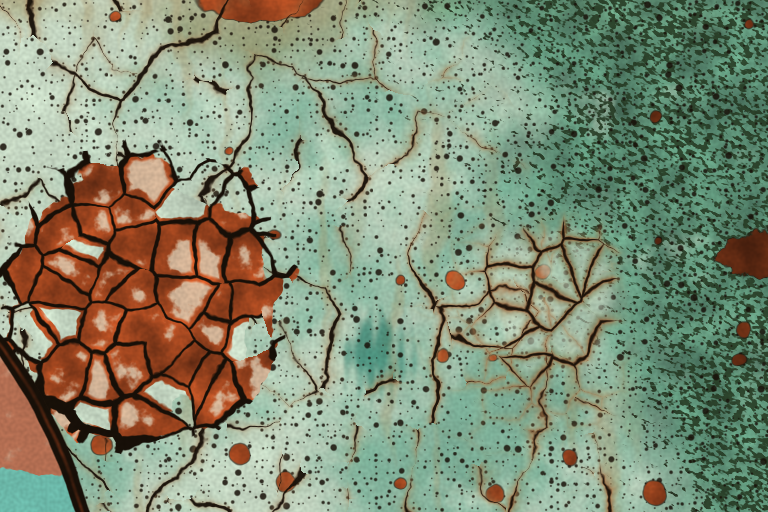
This texture is drawn by a WebGL 2 fragment shader. Its source:

```glsl
#version 300 es
precision highp float;
uniform vec2 u_resolution;
out vec4 fragColor;

#define CRACK_SCALE 4.6
#define CRACK_WIDTH 0.0032
#define CHIP_SCALE 13.0
#define GRAIN_SCALE 95.0
#define PALE vec3(0.77, 0.84, 0.76)
#define TEAL vec3(0.48, 0.68, 0.59)
#define GREEN vec3(0.34, 0.54, 0.44)
#define DEEP vec3(0.15, 0.23, 0.14)
#define RUST vec3(0.62, 0.27, 0.12)
#define CREAM vec3(0.83, 0.76, 0.66)
#define STAIN vec3(0.65, 0.54, 0.35)
#define SOOT vec3(0.09, 0.06, 0.03)

vec2 hash2(vec2 p) {
  vec3 q = fract(p.xyx * vec3(0.1031, 0.1030, 0.0973));
  q += dot(q, q.yzx + 33.33);
  return fract((q.xx + q.yz) * q.zy);
}

float slope(vec2 cell, vec2 offset) {
  float angle = 6.2832 * hash2(cell).x;
  return dot(vec2(cos(angle), sin(angle)), offset);
}

// Gradient noise, about -0.7 to 0.7
float noise(vec2 p) {
  vec2 i = floor(p), f = p - i, e = vec2(1, 0);
  vec2 u = f * f * f * (f * (f * 6.0 - 15.0) + 10.0);
  return mix(mix(slope(i, f), slope(i + e, f - e), u.x),
             mix(slope(i + e.yx, f - e.yx), slope(i + 1.0, f - 1.0), u.x), u.y);
}

float fbm(vec2 p) {
  float sum = 0.0, gain = 0.7;
  for (int i = 0; i < 5; i++) {
    sum += gain * noise(p);
    p = mat2(1.6, 1.2, -1.2, 1.6) * p + 5.7;
    gain *= 0.5;
  }
  return sum;
}

// Antialiased coverage of a signed distance, positive inside
float ink(float d) {
  float soft = 1.0 / u_resolution.y;
  return smoothstep(-soft, soft, d);
}

float blob(vec2 p, vec2 centre, vec2 radii) {
  return (1.0 - length((p - centre) / radii)) * min(radii.x, radii.y);
}

// Cell borders, some left out: x = distance to border, y = cell value
vec2 cracks(vec2 p, float keep) {
  vec2 base = floor(p), f = p - base, home = vec2(0), toHome = vec2(0);
  float best = 9.0, edge = 1.0;
  for (int k = 0; k < 9; k++) {
    vec2 g = vec2(k % 3 - 1, k / 3 - 1);
    vec2 r = g + hash2(base + g) - f;
    if (dot(r, r) < best) { best = dot(r, r); toHome = r; home = g; }
  }
  for (int k = 0; k < 25; k++) {
    vec2 g = home + vec2(k % 5 - 2, k / 5 - 2);
    vec2 r = g + hash2(base + g) - f, across = r - toHome;
    if (dot(across, across) > 1e-4 && hash2(2.0 * base + home + g + 0.5).x < keep)
      edge = min(edge, dot(0.5 * (toHome + r), normalize(across)));
  }
  return vec2(edge, hash2(base + home + 37.0).y);
}

// Signed distance to scattered round spots, positive inside
float spots(vec2 p, float scale, float density) {
  vec2 cell = floor(p * scale), size = hash2(cell + 71.0);
  float radius = mix(0.08, 0.3, size.x * size.x);
  float d = radius - length(fract(p * scale) - 0.3 - 0.4 * hash2(cell));
  return size.y < density ? d / scale : -1.0;
}

void main() {
  vec2 p = gl_FragCoord.xy / u_resolution.y;
  float broad = fbm(p * 3.0), fine = fbm(p * 12.0 + 7.0);
  vec2 warp = vec2(fbm(p * 7.0 + 3.0), fbm(p * 7.0 + 19.0));
  vec2 bent = p + 0.05 * warp;

  // Faded paint with clouds, stains and drips
  float age = p.x - 1.31 + 0.48 * p.y + 0.22 * broad;
  float weathered = smoothstep(-0.16, 0.2, age);
  vec3 col = mix(PALE, TEAL, smoothstep(-0.4, 0.5, broad + 0.4 * fine + 0.5 * (p.x - 0.65)));
  col = mix(col, PALE * 1.08, 0.6 * smoothstep(0.1, 0.5, warp.y));
  col = mix(col, STAIN, 0.55 * smoothstep(0.85, 1.1, p.y + 0.4 * broad));
  float drip = smoothstep(0.2, 0.5, noise(vec2(p.x * 24.0 + warp.x, p.y * 2.5)));
  col = mix(col, STAIN, 0.3 * drip * (1.0 - weathered));
  float wet = blob(p, vec2(0.73, 0.31), vec2(0.08, 0.1)) + 0.06 * noise(p * vec2(50, 12));
  col = mix(col, vec3(0.2, 0.5, 0.43), 0.75 * smoothstep(0.0, 0.06, wet));

  // Weathered green side with slanted grain
  col = mix(col, GREEN * (1.0 + 0.5 * fine), 0.9 * weathered);
  col = mix(col, PALE, 0.65 * weathered * smoothstep(0.15, 0.55, fbm(p * 7.0 + 40.0)));
  vec2 slant = mat2(0.9, 0.42, -0.42, 0.9) * p * GRAIN_SCALE * vec2(0.6, 1.0);
  float grain = noise(slant) + 0.6 * noise(slant * 2.1 + 9.0);
  float cover = smoothstep(0.0, 0.3, grain - 0.5 + 0.52 * weathered + 0.3 * (broad + warp.x) * weathered);
  col = mix(col, mix(SOOT, DEEP, 0.4 + 0.6 * weathered), 0.9 * cover * smoothstep(-0.35, 0.0, age));

  // Small dark specks and rust spots
  float speck = max(spots(p + 0.003 * fine, 44.0, 0.3), spots(p + 0.4, 85.0, 0.35));
  col = mix(col, SOOT, 0.85 * ink(speck));
  float spot = spots(p + 0.02 * warp, 12.0, 0.1);
  spot = max(spot, blob(bent, vec2(0.51, 1.01), vec2(0.12, 0.055)));
  spot = max(spot, blob(bent, vec2(1.48, 0.5), vec2(0.07, 0.06)) + 0.05 * fine - 0.01);
  col = mix(col, SOOT, 0.7 * ink(spot + 0.002));
  col = mix(col, RUST * (1.0 + 0.5 * fine) * (1.0 - 0.4 * weathered), ink(spot));

  // Long broken cracks and hairlines with rusty halos
  float crack = cracks(bent * CRACK_SCALE, 0.5).x / CRACK_SCALE;
  float hair = cracks(bent * 8.5 + 4.0, 0.25).x / 8.5;
  float width = CRACK_WIDTH * (0.75 + 2.5 * fbm(p * 5.0 + 11.0)) - 0.012 * weathered;
  float hairWidth = 0.0015 + 0.006 * noise(p * 6.0 + 30.0) - 0.012 * weathered;

  // Fine network of lifted paint
  vec2 chip = cracks((p + 0.03 * warp) * CHIP_SCALE, 0.9);
  chip.x /= CHIP_SCALE;
  float lifted = blob(p, vec2(1.08, 0.41), vec2(0.14, 0.17)) + 0.06 * warp.x;
  col = mix(col, PALE, 0.6 * smoothstep(0.0, 0.05, lifted) * smoothstep(0.004, 0.02, chip.x));
  float gap = max(max(width - crack, hairWidth - hair), min(0.0028, 0.1 * lifted) - chip.x);
  float halo = exp(min(gap, 0.0) / 0.007) * smoothstep(-0.003, 0.002, max(width, 0.1 * lifted));
  col = mix(col, mix(STAIN, RUST, 0.5 * halo), halo * mix(0.35, 0.85, smoothstep(0.5, 1.0, p.x)));
  col = mix(col, SOOT, 0.95 * ink(gap));

  // Flaked patch: rust, cream primer and islands of paint
  float patchEdge = blob(p, vec2(0.28, 0.42), vec2(0.26, 0.27)) + 0.08 * warp.x;
  float flaked = ink(patchEdge + 0.07 * (chip.y - 0.5));
  vec3 bare = RUST * (1.0 + 0.7 * fine);
  float primer = smoothstep(0.0, 0.18, fine + 0.6 * warp.y + 6.0 * chip.x - 0.15);
  bare = mix(bare, CREAM, 0.85 * primer * smoothstep(0.006, 0.014, chip.x));
  float island = step(chip.y, 0.2) * ink(chip.x - 0.01 - 0.01 * fine);
  bare = mix(bare, PALE * (1.0 + 0.2 * fine), island);
  float rim = 1.0 - smoothstep(0.0, 0.05, abs(patchEdge));
  float gapWidth = 0.0035 + 0.004 * warp.x + 0.02 * rim * max(broad + 0.5 * warp.y, 0.0);
  col = mix(col, bare, flaked);
  col = mix(col, SOOT, ink(gapWidth - chip.x) * ink(patchEdge + 0.03));

  // Curved seam across the lower left corner
  float seam = 0.957 - length(p - vec2(-0.75, -0.25)) + 0.006 * warp.x;
  vec3 panel = mix(vec3(0.7, 0.43, 0.32), CREAM, smoothstep(0.1, 0.5, fine));
  panel = mix(panel, vec3(0.42, 0.72, 0.66), ink(0.085 - p.y + 0.08 * warp.y));
  col = mix(col, panel, ink(seam));
  vec3 lip = mix(SOOT, RUST * 0.6, smoothstep(0.006, 0.0, abs(seam - 0.012)) * (0.6 + fine));
  col = mix(col, lip, ink(0.014 - abs(seam - 0.012)));

  col *= 1.0 + 0.1 * noise(p * 130.0) + 0.08 * fine;
  fragColor = vec4(clamp(col, 0.0, 1.0), 1.0);
}
```
